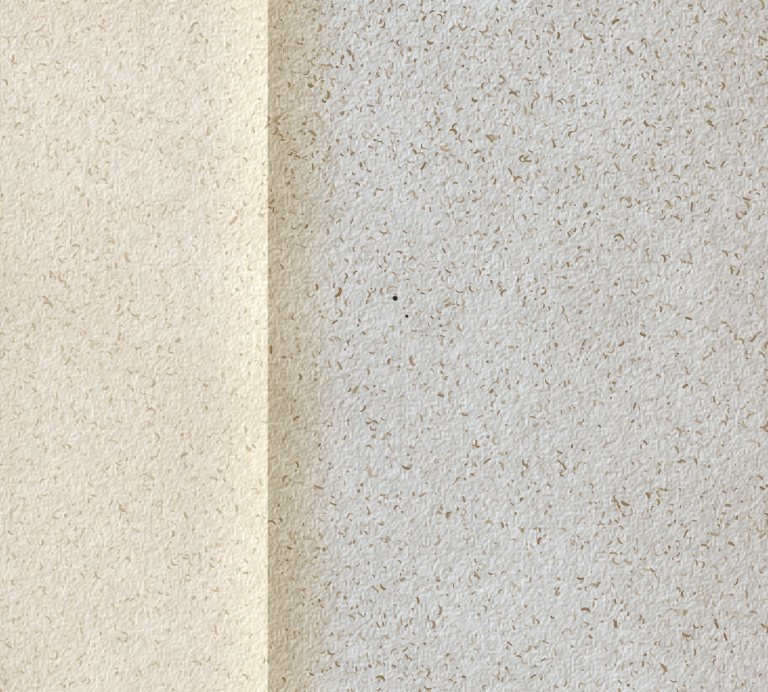
Give the GLSL for this texture, as a WebGL 2 fragment shader.

```glsl
#version 300 es
precision highp float;

uniform vec2 u_resolution;
out vec4 fragColor;

// Lengths are in canvas heights
const float EDGE_X = 0.387;
const float SHADE_WIDTH = 0.135;
const float GLOW_WIDTH = 0.11;
const vec2 GRAIN_SCALE = vec2(330.0, 270.0);
const float GRAIN_LIT = 0.15;
const float GRAIN_SHADED = 0.20;
const vec3 GRAIN_TINT = vec3(0.88, 1.0, 1.18);
const int SPECK_LAYERS = 3;
const float SPECK_SCALE = 50.0;
const float SPECK_CHANCE = 0.43;
const vec3 LIT_FAR = vec3(0.880, 0.852, 0.798);
const vec3 LIT_NEAR = vec3(0.945, 0.917, 0.838);
const vec3 SHADE_NEAR = vec3(0.752, 0.706, 0.606);
const vec3 SHADE_MID = vec3(0.797, 0.799, 0.790);
const vec3 SHADE_FAR = vec3(0.780, 0.771, 0.750);
const vec3 SPECK_LIGHT = vec3(0.70, 0.58, 0.41);
const vec3 SPECK_DARK = vec3(0.47, 0.34, 0.19);
const vec3 PIT_COLOUR = vec3(0.10, 0.08, 0.06);

uint mixBits(uint v) {
    v = v * 747796405u + 2891336453u;
    v = ((v >> ((v >> 28u) + 4u)) ^ v) * 277803737u;
    return (v >> 22u) ^ v;
}

float hash(vec2 cell, int seed) {
    uint h = mixBits(uint(int(cell.x)) + mixBits(uint(int(cell.y)) + mixBits(uint(seed))));
    return float(h >> 8u) / 16777216.0;
}

float noise(vec2 p, int seed) {
    vec2 i = floor(p), f = fract(p);
    f = f * f * (3.0 - 2.0 * f);
    float low = mix(hash(i, seed), hash(i + vec2(1, 0), seed), f.x);
    float high = mix(hash(i + vec2(0, 1), seed), hash(i + vec2(1, 1), seed), f.x);
    return mix(low, high, f.y);
}

float fbm(vec2 p, int seed) {
    float sum = 0.0, amp = 0.5;
    for (int i = 0; i < 4; i++) {
        sum += amp * noise(p, seed + i);
        p = p * 2.03 + 7.1;
        amp *= 0.5;
    }
    return sum;
}

// Bent stroke lying along x; halfLen may be close to zero for a dot
float strokeDistance(vec2 q, float halfLen, float bend) {
    q.y -= bend * (q.x * q.x - 0.3 * halfLen * halfLen);
    q.x -= clamp(q.x, -halfLen, halfLen);
    return length(q);
}

// Returns coverage in x and darkness in y
vec2 specks(vec2 p, float density, float pixel) {
    vec2 best = vec2(0.0);
    for (int layer = 0; layer < SPECK_LAYERS; layer++) {
        float scale = SPECK_SCALE * (1.0 + 0.27 * float(layer));
        vec2 g = p * scale + 3.7 * float(layer);
        int seed = 20 + layer * 10;
        for (int k = 0; k < 9; k++) {
            vec2 cell = floor(g) + vec2(k % 3 - 1, k / 3 - 1);
            if (hash(cell, seed) > density) continue;
            vec2 q = g - cell - vec2(hash(cell, seed + 1), hash(cell, seed + 2));
            float angle = 1.75 + 2.6 * (hash(cell, seed + 3) - 0.5);
            float c = cos(angle), s = sin(angle);
            q = vec2(c * q.x + s * q.y, c * q.y - s * q.x);
            float size = hash(cell, seed + 4);
            float d = strokeDistance(q, 0.02 + 0.27 * size * size, 4.0 * (hash(cell, seed + 5) - 0.5));
            float radius = mix(0.055, 0.115, hash(cell, seed + 6));
            float soft = max(0.7 * pixel * scale, 0.04);
            float cover = 1.0 - smoothstep(radius - soft, radius + soft, d);
            float tone = hash(cell, seed + 7);
            cover *= mix(0.5, 1.0, tone);
            if (cover > best.x) best = vec2(cover, tone);
        }
    }
    return best;
}

float pit(vec2 p, vec2 centre, float radius, float pixel) {
    return 1.0 - smoothstep(radius - pixel, radius + pixel, length(p - centre));
}

void main() {
    float pixel = 1.0 / u_resolution.y;
    vec2 p = gl_FragCoord.xy * pixel;
    float offset = p.x - EDGE_X;
    float shaded = smoothstep(-pixel, pixel, offset);

    // Lit face and shaded face
    float glow = smoothstep(-GLOW_WIDTH, 0.0, offset);
    vec3 lit = mix(LIT_FAR, LIT_NEAR, glow) - 0.012 * smoothstep(0.08, 0.0, p.x);
    vec3 shade = mix(SHADE_NEAR, SHADE_MID, smoothstep(-0.01, SHADE_WIDTH, offset));
    shade = mix(shade, SHADE_FAR, smoothstep(0.35, 0.75, offset));
    vec3 colour = mix(lit, shade, shaded);

    // Broad mottling and fine raised grain
    float mottle = fbm(p * 7.0, 1) - 0.47;
    colour += mottle * vec3(0.045, 0.055, 0.07);
    vec2 grainPos = p * GRAIN_SCALE;
    float relief = noise(grainPos, 8) - noise(grainPos + vec2(0.8, -0.5), 8);
    float grain = 0.65 * relief + 0.35 * (noise(grainPos * 0.43, 9) - 0.5);
    colour += grain * GRAIN_TINT * mix(GRAIN_LIT, GRAIN_SHADED, shaded);

    // Scattered specks, denser toward the top of the shaded face
    float patches = 0.55 + 0.9 * fbm(p * 5.0, 14);
    float density = SPECK_CHANCE * patches * mix(0.85, 0.85 + 0.4 * smoothstep(0.4, 1.0, p.y), shaded);
    density *= mix(0.45, 1.0, smoothstep(0.0, 0.07, abs(offset)));
    vec2 speck = specks(p, density, pixel);
    vec3 speckColour = mix(SPECK_LIGHT, SPECK_DARK, speck.y * mix(0.4, 0.9, shaded));
    colour = mix(colour, speckColour, speck.x * mix(0.48, 0.8, shaded));

    // Two small dark pits
    float pits = pit(p, vec2(0.571, 0.569), 0.0034, pixel);
    pits = max(pits, pit(p, vec2(0.588, 0.543), 0.0021, pixel));
    colour = mix(colour, PIT_COLOUR, pits * 0.9);

    fragColor = vec4(clamp(colour, 0.0, 1.0), 1.0);
}
```
